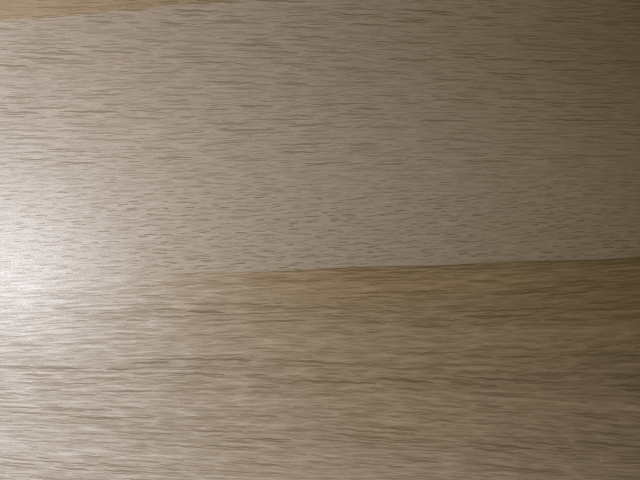
Write a Shadertoy shader that draws this texture.

```glsl
#define SHADE vec3(0.37, 0.32, 0.25)
#define WOOD vec3(0.64, 0.58, 0.52)
#define GLARE vec3(0.87, 0.84, 0.82)
#define WARM_TINT vec3(1.0, 0.955, 0.85)
#define PORE_DEPTH 0.23
#define FIBRE_DEPTH 0.075
#define SPECKLE_DEPTH 0.045

vec2 hash2(vec2 p) {
    vec2 q = vec2(dot(p, vec2(127.1, 311.7)), dot(p, vec2(269.5, 183.3)));
    return fract(sin(q) * 43758.5);
}

// Distance to the nearest scattered point
float cellular(vec2 p) {
    vec2 cell = floor(p);
    float nearest = 2.0;
    for (int j = -1; j <= 1; j++)
    for (int i = -1; i <= 1; i++) {
        vec2 id = cell + vec2(i, j);
        nearest = min(nearest, length(id + hash2(id) - p));
    }
    return nearest;
}

// Rows of tapered dashes, one per cell, each row shifted at random
float pores(vec2 p, vec2 cell, float halfWidth, float seed) {
    float soft = max(0.0009, 0.6 / iResolution.y);
    vec2 q = p / cell;
    float ink = 0.0;
    for (int j = -1; j <= 1; j++) {
        float row = floor(q.y) + float(j);
        float x = q.x + 17.0 * hash2(vec2(row, seed)).x;
        vec2 id = vec2(floor(x), row + 61.0 * seed);
        vec2 place = hash2(id);
        vec2 form = hash2(id + 37.3);
        float halfLen = mix(0.16, 0.46, form.x);
        float centre = mix(halfLen, 1.0 - halfLen, place.x);
        vec2 d = vec2(fract(x) - centre, q.y - row - place.y) * cell;
        d.y += d.x * (form.y - 0.5) * 0.07 + 0.0007 * sin(d.x * 150.0 + 6.3 * form.x);
        float t = d.x / (halfLen * cell.x);
        float width = halfWidth * mix(0.55, 1.25, form.y) * sqrt(max(1.0 - t * t, 0.0));
        float dash = smoothstep(soft, -soft, abs(d.y) - width) * step(abs(t), 1.0);
        ink = max(ink, dash * mix(0.3, 1.0, fract(place.x * 7.0 + form.y)));
    }
    return ink;
}

// Brightness to wood colour
vec3 tone(float v) {
    vec3 body = mix(SHADE, WOOD, (min(v, WOOD.r) - SHADE.r) / (WOOD.r - SHADE.r));
    return body + (GLARE - WOOD) * max(v - WOOD.r, 0.0) / (GLARE.r - WOOD.r);
}

void mainImage(out vec4 fragColor, in vec2 fragCoord) {
    vec2 uv = fragCoord / iResolution.xy;
    vec2 p = fragCoord / iResolution.y;

    // Plank joint, fading out toward the left
    float seam = 0.415 + 0.036 * p.x + 0.0012 * sin(p.x * 19.0);
    float depth = seam - p.y;
    float lower = smoothstep(-0.0015, 0.0015, depth);
    float joint = smoothstep(0.15, 0.6, uv.x);

    // Grain follows the joint and bends away from it
    float slope = mix(-0.05, 0.036, smoothstep(0.0, 0.44, p.y))
                - 0.05 * smoothstep(0.5, 0.95, p.y);
    vec2 g = vec2(p.x, p.y - slope * p.x);
    g.y += 0.003 * sin(p.x * 5.0 + p.y * 9.0) + 0.0012 * sin(p.x * 13.0 - p.y * 31.0);

    // Growth bands from layered sines
    float band = 0.5 + 0.22 * sin(g.y * 58.0 + 1.3 * sin(g.x * 2.1))
               + 0.16 * sin(g.y * 131.0 + 1.7 * sin(g.x * 3.3 + 1.0))
               + 0.12 * sin(g.y * 247.0 + 2.0 * sin(g.x * 4.7 + 2.0));
    band = clamp(band, 0.0, 1.0);

    // Pores: short beside the joint, long elsewhere
    float shortZone = smoothstep(0.70, 0.56, p.y) * (1.0 - lower);
    float longZone = 1.0 - shortZone;
    float cluster = mix(0.45, 1.0, band);
    float ink = pores(g, vec2(0.15, 0.0125), 0.0021, 1.0) * longZone * cluster;
    ink = max(ink, pores(g, vec2(0.078, 0.0085), 0.0015, 2.0) * mix(0.6, 0.85, longZone) * cluster);
    ink = max(ink, pores(g, vec2(0.038, 0.0072), 0.0014, 3.0) * mix(0.4, 0.8, shortZone));
    ink = max(ink, pores(g, vec2(0.29, 0.0105), 0.0017, 4.0) * lower * cluster);

    // Light falls off to the right, with a glare at the left edge
    float glare = exp(-dot(uv - vec2(0.0, 0.43), uv - vec2(0.0, 0.43)) / 0.03);
    float halo = exp(-uv.x * uv.x / 0.12) * exp(-pow((uv.y - 0.43) / 0.4, 2.0));
    float v = 0.735 - 0.35 * uv.x + 0.08 * halo + 0.12 * glare;
    v += 0.035 * smoothstep(0.25, 0.0, uv.y) - 0.05 * smoothstep(0.6, 1.0, uv.y);

    // Darker, warmer wood below the joint and in the top corner
    float stain = lower * joint * exp(-max(depth, 0.0) / 0.13);
    float corner = smoothstep(-0.006, 0.006, p.y - 0.955 - 0.09 * p.x);
    float warmth = clamp(stain + 0.3 * lower * joint + 0.8 * corner, 0.0, 1.0);
    v -= 0.05 * stain + 0.03 * corner + 0.04 * lower * (band - 0.5);
    v -= 0.05 * joint * exp(-pow(depth / 0.0025, 2.0));

    // Fine fibres and speckle
    float fibre = cellular(g * vec2(16.0, 190.0)) - 0.5;
    float speckle = cellular(p * 210.0 + 40.0) - 0.5;
    v *= 1.0 + FIBRE_DEPTH * fibre * (1.0 + lower) + SPECKLE_DEPTH * speckle * (1.0 + glare);
    v *= 1.0 - PORE_DEPTH * ink * (1.0 - 0.45 * glare);

    vec3 color = tone(v) * mix(vec3(1.0), WARM_TINT, warmth);
    fragColor = vec4(clamp(color, 0.0, 1.0), 1.0);
}
```
